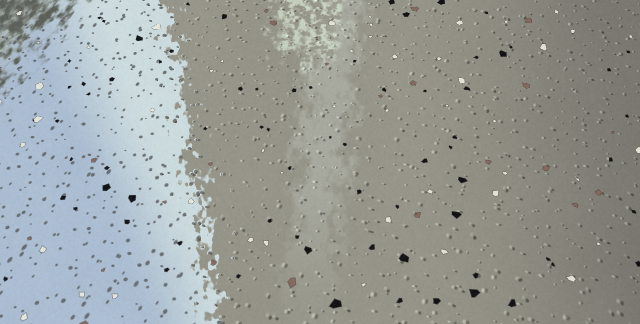
A WebGL 2 fragment shader for this texture:

```glsl
#version 300 es
precision highp float;
// Glossy grey resin floor with bumps, scattered colour chips and a bluish window reflection.

#define BUMP_CELL 0.066
#define BUMP_RADIUS 0.0072
#define CHIP_CELL 0.15
#define CHIP_RADIUS 0.0155
#define SOFTNESS 0.0026
#define EDGE_RAGGED 0.17
#define FLOOR_MID vec3(0.587, 0.582, 0.535)
#define FLOOR_DARK vec3(0.475, 0.47, 0.44)
#define FLOOR_LIGHT vec3(0.68, 0.69, 0.65)
#define SKY_BLUE vec3(0.67, 0.74, 0.82)
#define SKY_WHITE vec3(0.80, 0.86, 0.87)
#define SKY_DOT vec3(0.36, 0.38, 0.39)

uniform vec2 u_resolution;
out vec4 fragColor;

vec3 hash3(vec2 cell, float seed) {
    vec3 q = fract((cell.xyx + seed * 17.31) * vec3(0.1031, 0.1030, 0.0973));
    q += dot(q, q.yxz + 33.33);
    return fract((q.xxy + q.yzz) * q.zyx);
}

float noise(vec2 p) {
    vec2 i = floor(p), f = fract(p);
    f = f * f * (3.0 - 2.0 * f);
    float low = mix(hash3(i, 0.0).x, hash3(i + vec2(1, 0), 0.0).x, f.x);
    float high = mix(hash3(i + vec2(0, 1), 0.0).x, hash3(i + vec2(1, 1), 0.0).x, f.x);
    return mix(low, high, f.y);
}

float fbm(vec2 p) {
    return 0.55 * noise(p) + 0.3 * noise(p * 2.1 + 7.3) + 0.15 * noise(p * 4.3 + 3.1);
}

float cover(float dist) {
    float soft = max(SOFTNESS, 0.7 / u_resolution.y);
    return 1.0 - smoothstep(-soft, soft, dist);
}

// Bumps: x = lit side, y = shaded side, z = whole dot
vec3 bumps(vec2 q) {
    vec3 sum = vec3(0.0);
    for (float layer = 1.0; layer < 4.0; layer++) {
        vec2 g = q / BUMP_CELL + layer * vec2(0.37, 0.61);
        vec3 h = hash3(floor(g), layer);
        vec3 k = hash3(floor(g), layer + 8.0);
        vec2 v = (fract(g) - 0.15 - 0.7 * h.xy) * BUMP_CELL;
        v.x += 0.5 * (k.y - 0.5) * v.y;
        v.y *= 0.65 + 0.6 * k.y;
        float r = BUMP_RADIUS * (0.4 + 0.6 * h.z);
        vec2 lean = vec2(0.7, -0.3 + 0.6 * (k.z - 0.5)) * r;
        vec3 bump = vec3(cover(length(v + lean) - 0.65 * r),
                         cover(length(v - lean) - 0.65 * r),
                         cover(length(v) - 0.85 * r));
        bump.xy *= 0.35 + 0.65 * vec2(k.z, 1.0 - 0.7 * k.z);
        sum = max(sum, bump * step(k.x, 0.8));
    }
    return sum;
}

// Chips: irregular polygons, rgb = colour, a = coverage
vec4 chips(vec2 q) {
    vec4 result = vec4(0.0);
    for (float layer = 1.0; layer < 3.0; layer++) {
        vec2 g = q / CHIP_CELL + layer * vec2(0.43, 0.29);
        vec2 id = floor(g);
        vec3 h = hash3(id, layer + 20.0);
        vec3 k = hash3(id, layer + 30.0);
        vec2 v = (fract(g) - 0.15 - 0.7 * h.xy) * CHIP_CELL;
        float r = CHIP_RADIUS * (0.38 + 0.62 * h.z * h.z);
        float dist = -1.0;
        for (float side = 0.0; side < 5.0; side++) {
            float wobble = hash3(id + side, layer + 40.0).x;
            float a = 1.2566 * (side + 0.6 * wobble) + 6.28 * k.z;
            dist = max(dist, dot(v, vec2(cos(a), sin(a))) - r * (0.6 + 0.4 * wobble));
        }
        vec3 tint = mix(vec3(0.05, 0.05, 0.06), vec3(0.90, 0.90, 0.85), step(0.48, k.y));
        tint = mix(tint, vec3(0.52, 0.40, 0.36), step(0.78, k.y));
        float a = cover(dist) * step(k.x, 0.66);
        result = mix(result, vec4(tint, 1.0), a);
    }
    return result;
}

void main() {
    vec2 p = gl_FragCoord.xy / u_resolution.y;
    vec2 q = (p - vec2(1.0, 0.0)) * (0.85 + 0.35 * p.y) + 10.0;
    vec3 bump = bumps(q);
    float ripple = fbm(p * vec2(46.0, 34.0));

    // Floor, darker to the right
    vec3 ground = mix(FLOOR_MID, FLOOR_DARK, smoothstep(1.3, 2.05, p.x + 0.1 * (p.y - 0.5)));
    ground += 0.025 * (fbm(p * 5.0) - 0.5);

    // Pale streak and rippled bright patch at the top
    float streakX = 0.94 + 0.11 * p.y;
    float streak = 1.0 - smoothstep(0.03, 0.11, abs(p.x - streakX) + 0.16 * (ripple - 0.5));
    streak *= smoothstep(-0.1, 0.5, p.y);
    ground = mix(ground, FLOOR_LIGHT, 0.75 * streak);
    vec2 fromPatch = (p - vec2(0.95, 0.97)) / vec2(0.13, 0.17);
    float patchGlow = 1.0 - smoothstep(0.5, 1.1, length(fromPatch) + 1.4 * (ripple - 0.5));
    float glint = smoothstep(0.35, 0.65, fbm(p * vec2(60.0, 75.0) + 5.0));
    ground = mix(ground, mix(FLOOR_MID, vec3(0.82, 0.87, 0.80), glint), 0.8 * patchGlow);
    ground = mix(ground, ground * 0.52, 0.85 * bump.y);
    ground = mix(ground, ground + 0.20, 0.9 * bump.x);

    // Reflected window, whiter toward its edge and the top
    float inside = 0.66 - 0.13 * smoothstep(0.0, 1.0, p.y) - p.x;
    float whiteness = 1.0 - smoothstep(0.05, 0.34, inside - 0.25 * (p.y - 0.42));
    vec3 sky = mix(SKY_BLUE, SKY_WHITE, whiteness) + 0.02 * (fbm(p * 8.0) - 0.5);
    vec2 slant = vec2(p.x + p.y, (p.y - p.x) * 0.6);
    float waves = fbm(slant * vec2(22.0, 70.0));
    float corner = 1.0 - smoothstep(-0.07, 0.07, p.x + 0.85 * (1.0 - p.y) - 0.2 + 0.3 * (waves - 0.5));
    float crest = smoothstep(0.25, 0.75, waves);
    sky = mix(sky, mix(vec3(0.36, 0.38, 0.35), vec3(0.68, 0.72, 0.70), crest), corner);
    sky = mix(sky, SKY_DOT, 0.85 * bump.z);

    // Broken border: ripples and bumps near it catch or lose the reflection
    float speckle = noise(p * vec2(85.0, 62.0) + 11.0) - 0.5;
    float offset = EDGE_RAGGED * (ripple - 0.5) + 0.06 * speckle + 0.09 * (bump.x - bump.y);
    float border = smoothstep(-0.014, 0.014, inside + offset);
    vec3 color = mix(ground, sky, border);

    vec4 chip = chips(q);
    color = mix(color, chip.rgb, 0.95 * chip.a);
    color += 0.02 * (noise(p * 170.0) - 0.5);
    fragColor = vec4(clamp(color, 0.0, 1.0), 1.0);
}
```
